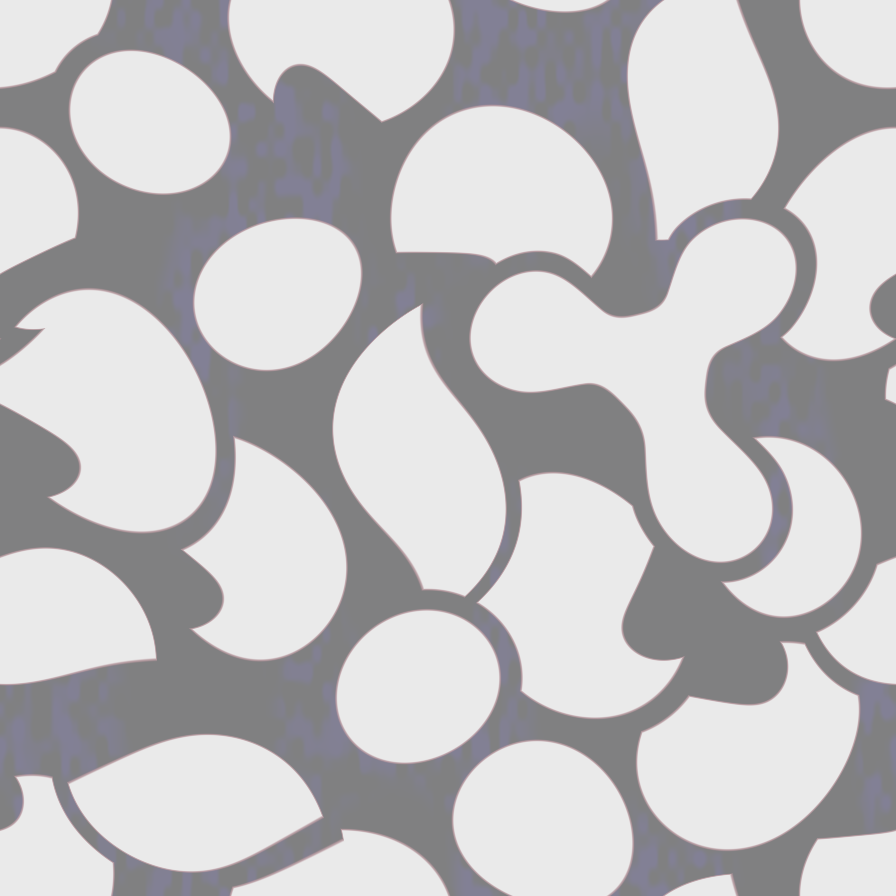
A three.js fragment shader for this pattern:

```glsl
// Pale cut-out ovals, leaves, horned blobs and a three-armed blob on mid grey, tiling.
#define COUNT 18
#define GAP 0.022
#define JITTER 0.03
#define SWIRL 0.7
#define WOBBLE 0.011
#define EDGE 0.0012
#define RIM 0.0018
#define GROUND vec3(0.500, 0.500, 0.506)
#define PALE vec3(0.918, 0.918, 0.918)
#define BLUISH vec3(0.510, 0.500, 0.585)
#define ROSE vec3(0.720, 0.560, 0.590)

const float TAU = 6.2831853;

varying vec2 vUv;

vec3 hash3(vec2 p) {
  vec3 q = fract(p.xyx * vec3(0.1031, 0.1030, 0.0973));
  q += dot(q, q.yxz + 33.33);
  return fract((q.xxy + q.yzz) * q.zyx);
}

// Value noise that wraps after n cells
float noise(vec2 uv, vec2 n) {
  vec2 p = uv * n, i = floor(p), f = fract(p);
  f = f * f * (3.0 - 2.0 * f);
  float a = hash3(mod(i, n) + 7.0).x;
  float b = hash3(mod(i + vec2(1, 0), n) + 7.0).x;
  float c = hash3(mod(i + vec2(0, 1), n) + 7.0).x;
  float d = hash3(mod(i + vec2(1, 1), n) + 7.0).x;
  return mix(mix(a, b, f.x), mix(c, d, f.x), f.y);
}

mat2 turn(float a) {
  return mat2(cos(a), -sin(a), sin(a), cos(a));
}

float smoothMin(float a, float b, float k) {
  float h = max(k - abs(a - b), 0.0) / k;
  return min(a, b) - 0.25 * h * h * k;
}

float oval(vec2 q, vec2 r) {
  return (length(q / r) - 1.0) * r.y;
}

// Pointed lens with half width w and half length l
float leaf(vec2 q, float w, float l) {
  float radius = (l * l + w * w) / (2.0 * w);
  return length(vec2(abs(q.x) + radius - w, q.y)) - radius;
}

// Oval with a round bite, leaving two horns
float horned(vec2 q, float size, float bite) {
  float body = oval(q, vec2(0.132, 0.114) * size);
  return max(body, bite - length(q - vec2(0.02, 0.12)));
}

// Three round-ended arms melting together
float threeArms(vec2 q) {
  float d = 1.0;
  for (int k = 0; k < 3; k++) {
    float a = 0.91 + 2.07 * float(k);
    vec2 arm = vec2(cos(a), sin(a)) * (0.13 + 0.012 * float(k));
    float h = clamp(dot(q, arm) / dot(arm, arm), 0.0, 1.0);
    float width = mix(0.034, 0.068, smoothstep(0.25, 1.0, h));
    d = smoothMin(d, length(q - arm * h) - width, 0.05);
  }
  return d;
}

// Later shapes carve a gap out of the earlier ones
float shapes(vec2 p) {
  float field = 1.0;
  for (int i = 0; i < COUNT; i++) {
    float id = float(i);
    vec3 rnd = hash3(vec2(id * 3.0 + 2.0, id + 11.0));
    vec3 rnd2 = hash3(vec2(id + 41.0, id * 5.0 + 3.0));
    vec2 center = id * vec2(5.0, 7.0) / float(COUNT) + (rnd.xy - 0.5) * 2.0 * JITTER;
    vec2 q = fract(p - center + 0.5) - 0.5;
    float swirl = SWIRL * (rnd2.y < 0.5 ? -1.0 : 1.0);
    vec2 s = turn(rnd.z * TAU + swirl * length(q) / 0.12) * q;
    float d;
    if (i < 8) d = horned(s, mix(0.95, 1.07, rnd2.x), mix(0.062, 0.078, rnd2.z));
    else if (i < 12) d = leaf(s, mix(0.062, 0.082, rnd2.x), mix(0.14, 0.18, rnd2.z));
    else if (i < 17) d = oval(turn(rnd.z * TAU) * q, vec2(0.094, 0.083) * mix(0.94, 1.1, rnd2.x));
    else d = threeArms(q);
    field = min(max(field, GAP - d), d);
  }
  return field;
}

void main() {
  // Gentle periodic wobble makes the outlines hand-cut
  vec2 p = vUv + WOBBLE * sin(TAU * (2.0 * vUv.yx + vec2(0.1, 0.6)));
  float d = shapes(p);

  // Faint bluish mottling on the ground
  float patches = smoothstep(0.52, 0.78, noise(vUv, vec2(9.0, 5.0)));
  float grain = smoothstep(0.3, 0.8, noise(vUv, vec2(96.0, 48.0)));
  vec3 color = mix(GROUND, BLUISH, patches * grain);

  // Pale fill and a hair-thin rosy rim
  color = mix(color, PALE, 1.0 - smoothstep(-EDGE, EDGE, d));
  float rim = 1.0 - smoothstep(0.0, RIM, abs(d));
  color = mix(color, ROSE, rim * 0.6);
  gl_FragColor = vec4(color, 1.0);
}
```
